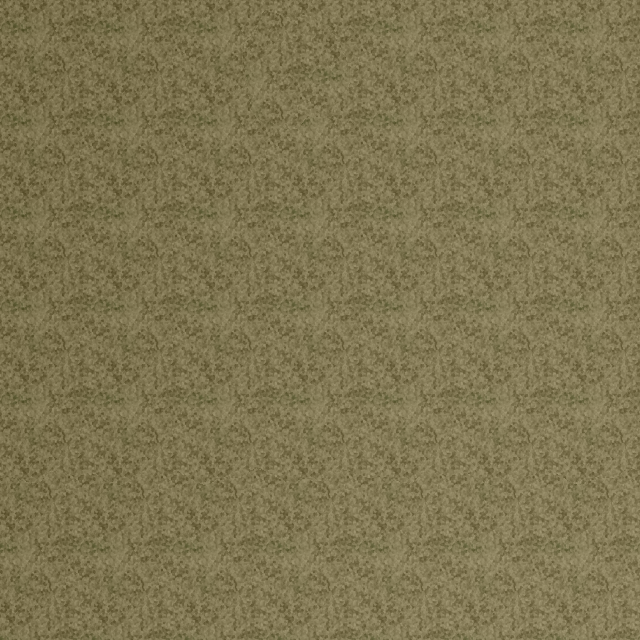
Write a Shadertoy shader that draws this texture.

```glsl
// Short dry grass and moss: a mottled olive ground tile repeated just under seven times each way.

float hash(vec2 cell) {
    return fract(sin(dot(cell, vec2(127.1, 311.7))) * 43758.55);
}

// Smooth cellular tone from 0 to 1 that wraps on the unit tile.
float cellTone(vec2 p, vec2 count) {
    p *= count;
    vec2 base = floor(p);
    float total = 0.0, weightSum = 0.0;
    for (int y = -1; y <= 1; y++) {
        for (int x = -1; x <= 1; x++) {
            vec2 cell = base + vec2(x, y);
            vec2 id = mod(cell, count) + count;
            vec2 d = cell + vec2(hash(id + 3.7), hash(id + 9.2)) - p;
            float weight = exp(-6.0 * dot(d, d));
            total += weight * hash(id);
            weightSum += weight;
        }
    }
    return total / weightSum;
}

// Soft spot that wraps on the unit tile.
float spot(vec2 p, vec2 center, vec2 size) {
    vec2 d = (fract(p - center + 0.5) - 0.5) / size;
    return exp(-dot(d, d));
}

void mainImage(out vec4 fragColor, in vec2 fragCoord) {
    vec2 uv = fragCoord / iResolution.xy;

    // The lowest rows and a patch near the top are laid with a shifted tile.
    float ripple = 0.008 * sin(uv.x * 43.0) + 0.005 * sin(uv.x * 97.0 + uv.y * 60.0);
    vec2 origin = vec2(0.495, 0.505);
    if (uv.y + ripple < 0.255) origin = vec2(0.473, 0.128);
    if (length((uv - vec2(0.46, 0.89)) * vec2(1.0, 0.8)) + ripple < 0.075) origin += vec2(0.05, 0.07);
    vec2 p = (uv - origin) * 6.89;

    // Patches, clumps and blades, from broad to fine.
    float patches = cellTone(p, vec2(9.0, 8.0));
    float clumps = cellTone(p + 0.37, vec2(21.0, 19.0));
    float blades = cellTone(p, vec2(40.0, 37.0));
    float grit = cellTone(p, vec2(59.0, 53.0));

    // Moss gathers in a band above the pale spot and in a smaller tuft below it.
    float moss = spot(p, vec2(-0.22, 0.12), vec2(0.26, 0.08))
               + 0.7 * spot(p, vec2(-0.03, -0.27), vec2(0.08, 0.12));
    float pale = spot(p, vec2(0.0), vec2(0.13, 0.06));

    // Dark gaps between the blades, denser within patches and moss.
    float density = 0.3 * patches + 0.25 * clumps + 0.12 * moss - 0.15 * pale;
    float gaps = smoothstep(0.56, 0.92, density + 0.6 * (1.0 - blades));

    // Light rises from the upper left to the lower right.
    float light = 0.045 * smoothstep(-0.1, 0.8, uv.x) - 0.022 * uv.y - 0.008;

    vec3 color = vec3(0.502, 0.462, 0.322) + light;
    color += 0.095 * (blades - 0.5) + 0.1 * (grit - 0.5);
    color += 0.02 * (clumps - 0.5) - 0.015 * (patches - 0.5);
    color += 0.025 * pale;
    color -= mix(vec3(0.065), vec3(0.085, 0.06, 0.07), min(moss, 1.0)) * gaps;
    color -= vec3(0.014, 0.006, 0.01) * moss;

    fragColor = vec4(color, 1.0);
}
```
